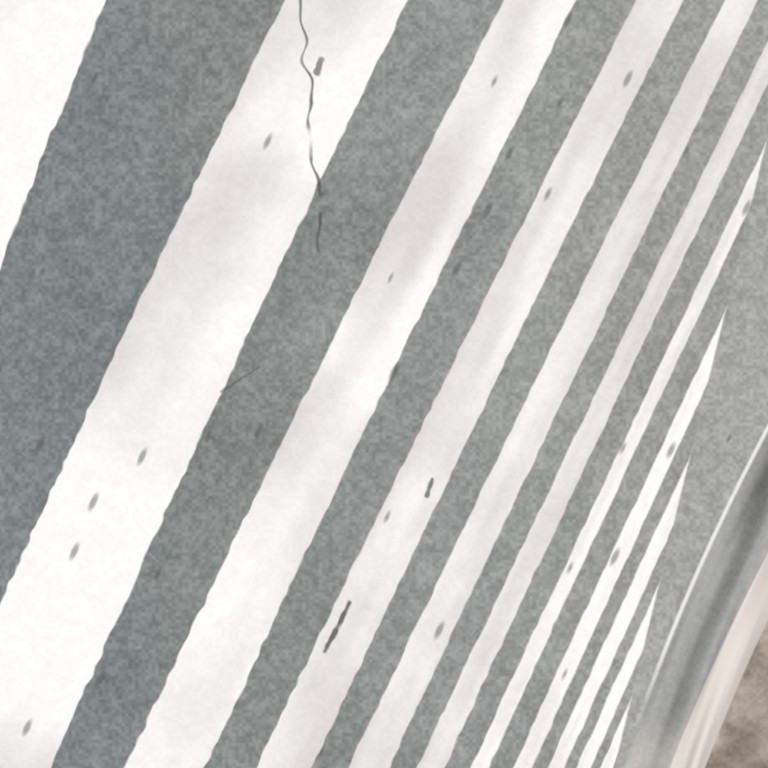
Reproduce this texture procedurally as a three.js fragment shader.

```glsl
// Weathered white road stripes receding to the right over grey asphalt, with a kerb
// in the lower right corner. Stripes repeat in a projective coordinate; value noise
// roughens the edges, and hashed grain, specks and cracks wear the surface.
#define SOFT 0.0022
#define EDGE_ROUGH 0.006
#define GRAIN 0.10
#define SPECK_CELLS 13.0
#define SPECK_CHANCE 0.3
#define ASPHALT_DARK vec3(0.505, 0.527, 0.525)
#define ASPHALT_PALE vec3(0.635, 0.637, 0.627)
#define PAINT_DULL vec3(0.875, 0.855, 0.85)
#define PAINT_BRIGHT vec3(1.0, 0.99, 0.985)
#define KERB vec3(0.85, 0.82, 0.79)
#define EARTH vec3(0.62, 0.57, 0.53)

varying vec2 vUv;

float hash(vec2 p) {
  vec3 q = fract(p.xyx * 0.1031);
  q += dot(q, q.yzx + 33.33);
  return fract((q.x + q.y) * q.z);
}

float noise(vec2 p) {
  vec2 i = floor(p), f = fract(p);
  f = f * f * (3.0 - 2.0 * f);
  return mix(mix(hash(i), hash(i + vec2(1.0, 0.0)), f.x),
             mix(hash(i + vec2(0.0, 1.0)), hash(i + 1.0), f.x), f.y);
}

float fbm(vec2 p) {
  float sum = 0.0, amp = 0.5;
  for (int i = 0; i < 4; i++) {
    sum += amp * noise(p);
    p = p * 2.03 + 17.0;
    amp *= 0.5;
  }
  return sum / 0.9375;
}

// Coverage of a shape from its signed distance, positive inside
float cover(float d) { return smoothstep(-SOFT, SOFT, d); }

float scratch(vec2 p, vec2 a, vec2 b, float width) {
  vec2 ab = b - a;
  float t = clamp(dot(p - a, ab) / dot(ab, ab), 0.0, 1.0);
  return cover(width * (0.4 + noise(p * 130.0)) - length(p - a - ab * t));
}

// Short dark flecks, at most one per cell, leaning with the stripes
float specks(vec2 p) {
  vec2 cell = floor(p * SPECK_CELLS);
  vec2 centre = (cell + 0.25 + 0.5 * vec2(hash(cell + 3.1), hash(cell + 7.7))) / SPECK_CELLS;
  vec2 along = normalize(vec2(0.43, 0.9));
  vec2 d = p - centre;
  vec2 q = vec2(dot(d, vec2(along.y, -along.x)), dot(d, along));
  float size = 0.0015 + 0.0025 * hash(cell + 5.3);
  float fleck = cover(size - length(q * vec2(1.0, 0.35)));
  return fleck * step(hash(cell), SPECK_CHANCE);
}

void main() {
  vec2 p = vUv;
  float grain = 0.6 * (noise(p * 230.0) - 0.5) + 0.4 * (noise(p * 95.0) - 0.5);
  float blotch = fbm(p * 7.0) - 0.5;

  // Projective stripe coordinate: the whole part counts stripes from the left
  float rough = EDGE_ROUGH * (0.65 * noise(p * 75.0) + 0.35 * noise(p * 22.0) - 0.5);
  float x = p.x + rough * (1.3 - p.x);
  float scale = mix(4.792, 3.483, p.y);
  float gap = mix(1.155, 1.522, p.y) - x;
  float k = scale / gap - mix(2.83, 2.025, p.y);
  float id = floor(k + 0.2);
  float across = k - id;
  float width = 0.57 - 0.08 * p.y - 0.17 * exp(-(id - 5.8) * (id - 5.8));
  float stripeDist = (0.5 * width - abs(across - 0.5 * width)) * gap * gap / scale;
  float endDist = mix(0.8, 1.043, p.y) - p.x;
  float paint = cover(stripeDist) * cover(endDist);

  // Asphalt, paler into the distance
  vec3 road = mix(ASPHALT_DARK, ASPHALT_PALE, smoothstep(0.05, 1.05, p.x + 0.25 * blotch));
  road = mix(road, ASPHALT_PALE + 0.02, cover(-endDist));
  road += 1.6 * GRAIN * grain + 0.05 * blotch;

  // Paint: bright pool lower left, lit right flanks above, bright far stripes
  vec2 pool = (p - vec2(0.1, 0.24)) / vec2(0.2, 0.27);
  float lit = 0.3 + 0.9 * exp(-dot(pool, pool));
  lit += 0.55 * smoothstep(0.35, 0.85, across / width) * smoothstep(0.3, 0.55, p.y)
       * smoothstep(4.0, 2.0, id);
  lit += 0.65 * smoothstep(5.0, 6.5, id) + 0.3 * smoothstep(1.0, 0.0, id);
  lit += 1.3 * blotch + 0.5 * (noise(vec2(k * 7.0, p.y * 9.0)) - 0.5);
  vec3 white = mix(PAINT_DULL, PAINT_BRIGHT, clamp(lit, 0.0, 1.0)) + 0.4 * GRAIN * grain;
  vec3 col = mix(road, white, paint);

  // Roadside, measured rightward from the thin curved edge line
  float side = p.x - (0.811 + 0.32 * p.y + 0.24 * p.y * p.y);
  float streak = noise(vec2(side * 130.0, p.y * 7.0)) - 0.5;
  vec3 gutter = ASPHALT_PALE + 0.10 * streak;
  gutter -= 0.13 * exp(-pow((side - 0.045) / 0.011, 2.0));
  gutter -= 0.22 * exp(-pow((side - 0.03) / 0.012, 2.0)) * smoothstep(0.25, 0.38, p.y);
  gutter = mix(gutter, KERB, 0.5 * smoothstep(0.09, 0.0, p.y));
  col = mix(col, gutter + 0.6 * GRAIN * grain, cover(side));
  float line = cover(0.0028 - abs(side)) * smoothstep(0.03, 0.18, p.y);
  col = mix(col, vec3(0.96, 0.95, 0.94), 0.9 * line);
  col = mix(col, KERB + 0.16 * streak, cover(side - 0.061 - 0.07 * p.y));
  vec3 earth = EARTH + 0.35 * (fbm(p * 28.0) - 0.5) + GRAIN * grain;
  col = mix(col, earth, cover(side - 0.107 - 0.06 * p.y));

  // Broken crack from the top edge, then loose marks
  float crackX = 0.392 + 0.085 * (1.0 - p.y) + 0.012 * (noise(vec2(3.0, p.y * 38.0)) - 0.5);
  float crack = cover(0.0022 * noise(p * 60.0) + 0.0004 - abs(p.x - crackX));
  crack *= smoothstep(0.5, 0.75, p.y) * smoothstep(0.25, 0.6, noise(vec2(9.0, p.y * 45.0)));
  float marks = max(0.75 * crack, 0.45 * specks(p) * step(side, 0.0));
  marks = max(marks, 0.8 * scratch(p, vec2(0.455, 0.215), vec2(0.423, 0.152), 0.003));
  marks = max(marks, 0.5 * scratch(p, vec2(0.288, 0.49), vec2(0.337, 0.522), 0.0018));
  marks = max(marks, 0.7 * scratch(p, vec2(0.556, 0.355), vec2(0.563, 0.376), 0.0025));
  marks = max(marks, 0.6 * scratch(p, vec2(0.413, 0.905), vec2(0.417, 0.922), 0.004));
  col = mix(col, vec3(0.33, 0.33, 0.31), marks);

  gl_FragColor = vec4(clamp(col, 0.0, 1.0), 1.0);
}
```
